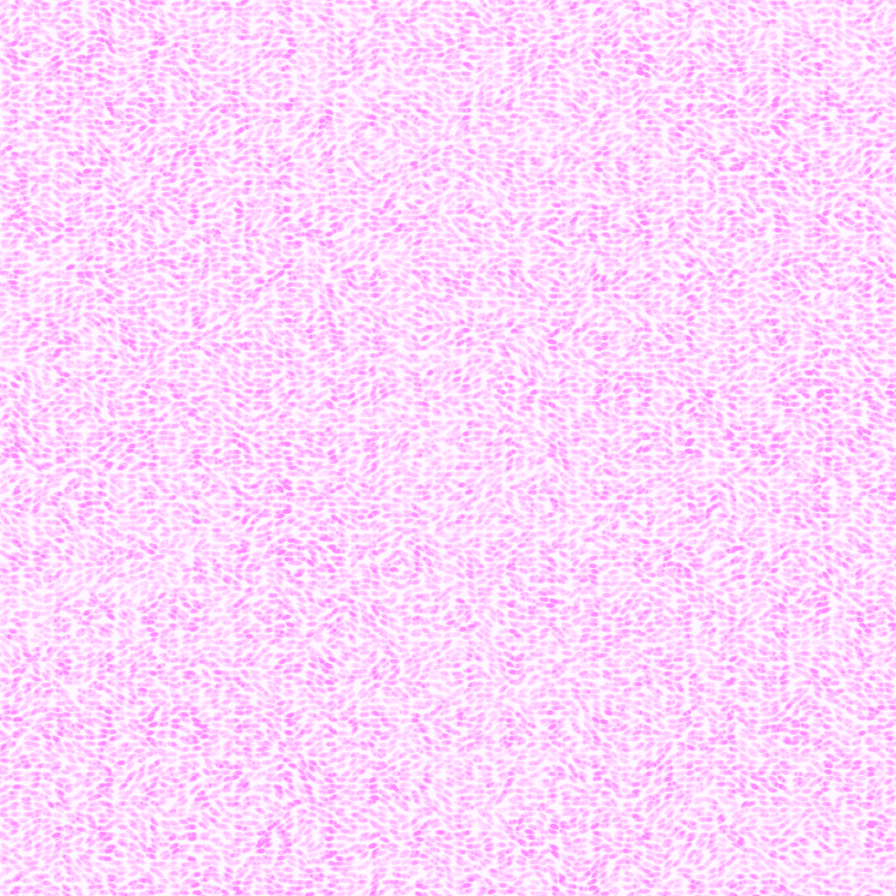
Reproduce this pattern procedurally as a WebGL 1 fragment shader.

```glsl
precision highp float;
// Pink terry cloth: short, tilted, finely ribbed loops cover a white ground.
// A staggered grid of faint oval rings, each with a central bar, deepens them.
// Tilt, strength and placement vary by hash and smooth value noise.

uniform vec2 u_resolution;

const vec2 MOTIF_GRID = vec2(10.0, 16.0);
const vec2 LOOP_GRID = vec2(85.0, 150.0);
const vec2 LOOP_RADII = vec2(0.0086, 0.0042);
const float RIB_FREQUENCY = 310.0;

float hash(vec2 p) {
  vec3 q = fract(vec3(p.xyx) * 0.1031);
  q += dot(q, q.yzx + 33.33);
  return fract((q.x + q.y) * q.z);
}

vec2 hash2(vec2 p) {
  return vec2(hash(p + 17.0), hash(p + 59.0));
}

float valueNoise(vec2 p) {
  vec2 cell = floor(p);
  vec2 f = fract(p);
  f = f * f * (3.0 - 2.0 * f);
  float low = mix(hash(cell), hash(cell + vec2(1.0, 0.0)), f.x);
  float high = mix(hash(cell + vec2(0.0, 1.0)), hash(cell + 1.0), f.x);
  return mix(low, high, f.y);
}

vec2 rotate(vec2 p, float angle) {
  float c = cos(angle);
  float s = sin(angle);
  return vec2(c * p.x + s * p.y, c * p.y - s * p.x);
}

float softBand(float offset, float width) {
  float t = offset / width;
  return exp(-t * t);
}

// Oval ring with a central bar, staggered by half a repeat on every other row.
float motif(vec2 uv, vec2 grid) {
  vec2 p = uv * grid;
  float row = floor(p.y + 0.5);
  p.x += 0.06 + 0.5 * mod(row + 1.0, 2.0);
  vec2 id = vec2(floor(p.x + 0.5), row);
  vec2 d = p - id;
  d.x += (hash(id + 7.0) - 0.5) * 0.3 * d.y;

  float ring = softBand(length(d / vec2(0.27, 0.44)) - 1.0, 0.28);
  ring *= mix(0.45, 1.0, smoothstep(0.05, 0.22, abs(d.x)));
  float bar = softBand(d.x, 0.075) * softBand(d.y, 0.27);
  float envelope = 1.0 - smoothstep(0.28, 0.5, abs(d.y));
  float strength = mix(0.7, 1.1, hash(id + 31.0));
  return max(ring, bar) * envelope * strength;
}

// One curved loop of pile, ribbed across its length.
float pileLoop(vec2 d, float angle, vec2 radii, vec2 id) {
  vec2 p = rotate(d, angle);
  float bend = (hash(id + 83.0) - 0.5) * 0.8;
  p.y += bend * radii.y * (p.x * p.x) / (radii.x * radii.x);
  float body = 1.0 - smoothstep(0.25, 1.0, length(p / radii));
  vec2 ribPosition = p * vec2(RIB_FREQUENCY, RIB_FREQUENCY * 0.25);
  float rib = valueNoise(ribPosition + hash2(id) * 40.0 + 20.0);
  return body * mix(0.55, 1.4, rib) * mix(0.5, 1.0, hash(id + 43.0));
}

// Deepest of the jittered loops near a point; neighbours share a tilt.
float pile(vec2 uv, vec2 grid) {
  vec2 home = floor(uv * grid);
  float depth = 0.0;
  for (int j = -1; j <= 1; j++) {
    for (int i = -1; i <= 1; i++) {
      vec2 id = home + vec2(float(i), float(j)) + 4.0;
      vec2 center = (id - 3.5 + (hash2(id) - 0.5) * 0.7) / grid;
      float lean = (valueNoise(center * 48.0 + 9.0) - 0.5) * 1.8;
      float angle = lean + (hash(id + 71.0) - 0.5) * 0.5;
      depth = max(depth, pileLoop(uv - center, angle, LOOP_RADII, id));
    }
  }
  return depth;
}

void main() {
  vec2 uv = gl_FragCoord.xy / u_resolution;

  // Slight distortion frays the motif edges.
  vec2 fray = vec2(valueNoise(uv * 70.0), valueNoise(uv * 70.0 + 25.0)) - 0.5;
  float pattern = motif(uv + fray * 0.008, MOTIF_GRID);

  // Uneven dye over broad and small patches.
  float dye = mix(0.88, 1.12, valueNoise(uv * 6.0 + 3.0));
  dye *= mix(0.85, 1.15, valueNoise(uv * 55.0 + 11.0));

  float tint = 0.03 + 0.44 * pile(uv, LOOP_GRID) * dye * mix(0.66, 1.12, pattern);
  float green = 1.0 - clamp(tint, 0.0, 0.46);
  gl_FragColor = vec4(1.0, green, 1.0, 1.0);
}
```
